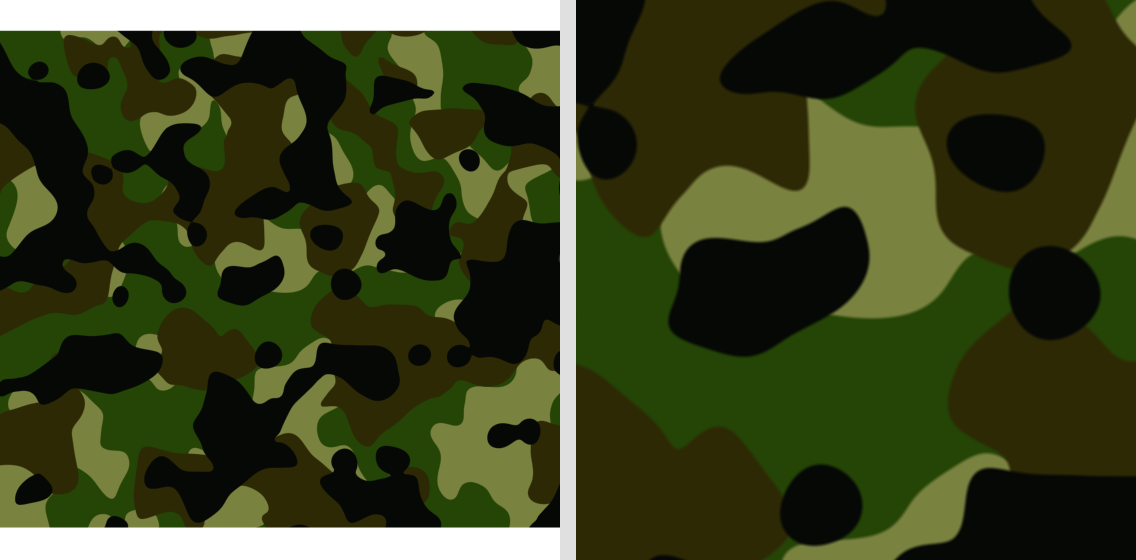
Left, the full canvas; right, a detail of the centre.
This pattern is drawn by a WebGL 2 fragment shader. Its source:

```glsl
#version 300 es
precision highp float;

// Woodland camouflage: khaki ground under green, brown and black patches,
// each cut from two octaves of warped gradient noise at a chosen level.
// Scattered round spots fuse into the black layer; white bands frame the cloth.

uniform vec2 u_resolution;
out vec4 fragColor;

const vec3 WHITE = vec3(1.0);
const vec3 KHAKI = vec3(0.48, 0.51, 0.25);
const vec3 GREEN = vec3(0.14, 0.27, 0.02);
const vec3 BROWN = vec3(0.18, 0.16, 0.02);
const vec3 BLACK = vec3(0.02, 0.03, 0.02);

const float BAND_BOTTOM = 0.058;    // cloth limits, in canvas heights
const float BAND_TOP = 0.945;
const float EDGE = 0.0015;          // half width of the soft edges

const float PATCH_FREQ = 6.3;       // noise cells per canvas height
const float DETAIL_GAIN = 0.45;     // weight of the second octave
const float WARP_FREQ = 11.0;
const float WARP_AMOUNT = 0.016;

const float GREEN_LEVEL = -0.054;   // a higher level gives less cover
const float BROWN_LEVEL = 0.02;
const float BLACK_LEVEL = 0.118;

const float SPOT_CELL = 0.13;       // spacing of the black spots
const float SPOT_CHANCE = 0.36;
const vec2 SPOT_RADIUS = vec2(0.011, 0.030);
const float SPOT_SLOPE = 6.0;       // scales spot distance to noise units
const float SPOT_BLEND = 0.08;

// Integer hash of a cell and a layer seed, three values in 0..1
vec3 hash(vec2 cell, uint seed) {
    uvec3 v = uvec3(uvec2(ivec2(cell)), seed);
    v = v * 1664525u + 1013904223u;
    v.x += v.y * v.z; v.y += v.z * v.x; v.z += v.x * v.y;
    v ^= v >> 16u;
    v.x += v.y * v.z; v.y += v.z * v.x; v.z += v.x * v.y;
    return vec3(v >> 8u) / 16777216.0;
}

float cornerSlope(vec2 cell, vec2 offset, uint seed) {
    vec2 gradient = hash(cell, seed).xy - 0.5;
    return dot(normalize(gradient + 1e-5), offset);
}

float gradientNoise(vec2 p, uint seed) {
    vec2 i = floor(p), f = fract(p), e = vec2(1.0, 0.0);
    vec2 w = f * f * f * (f * (f * 6.0 - 15.0) + 10.0);
    float low = mix(cornerSlope(i, f, seed),
                    cornerSlope(i + e.xy, f - e.xy, seed), w.x);
    float high = mix(cornerSlope(i + e.yx, f - e.yx, seed),
                     cornerSlope(i + e.xx, f - e.xx, seed), w.x);
    return mix(low, high, w.y);
}

vec2 rotate(vec2 p, float angle) {
    float c = cos(angle), s = sin(angle);
    return vec2(c * p.x - s * p.y, s * p.x + c * p.y);
}

// Patch field; each layer and octave is turned to hide the lattice
float patches(vec2 p, uint seed) {
    vec2 q = rotate(p, float(seed) * 0.7) * PATCH_FREQ;
    float detail = gradientNoise(rotate(q, 0.9) * 2.1, seed + 50u);
    return gradientNoise(q, seed) + DETAIL_GAIN * detail;
}

// Signed distance to the nearest scattered spot, positive inside
float spots(vec2 p) {
    vec2 home = floor(p / SPOT_CELL);
    float inside = -SPOT_CELL;
    for (int y = -1; y <= 1; y++) {
        for (int x = -1; x <= 1; x++) {
            vec2 cell = home + vec2(x, y);
            vec3 place = hash(cell, 91u);
            vec2 center = (cell + mix(vec2(0.2), vec2(0.8), place.xy)) * SPOT_CELL;
            float radius = mix(SPOT_RADIUS.x, SPOT_RADIUS.y, place.z);
            float present = step(hash(cell, 92u).x, SPOT_CHANCE);
            float d = mix(-SPOT_CELL, radius - length(p - center), present);
            inside = max(inside, d);
        }
    }
    return inside;
}

float smoothMax(float a, float b, float k) {
    float h = max(k - abs(a - b), 0.0) / k;
    return max(a, b) + h * h * k * 0.25;
}

// Cover of a field above zero, with edges of even width on the canvas
float cover(float field) {
    float slope = length(vec2(dFdx(field), dFdy(field))) * u_resolution.y;
    float softness = max(EDGE, 0.7 / u_resolution.y);
    return smoothstep(-softness, softness, field / max(slope, 1e-4));
}

void main() {
    vec2 p = gl_FragCoord.xy / u_resolution.y;
    vec2 warp = vec2(gradientNoise(p * WARP_FREQ, 71u),
                     gradientNoise(p * WARP_FREQ, 72u));
    vec2 q = p + WARP_AMOUNT * warp;

    // Layers from the ground up
    float black = smoothMax(patches(q, 3u) - BLACK_LEVEL,
                            spots(q) * SPOT_SLOPE, SPOT_BLEND);
    vec3 color = mix(KHAKI, GREEN, cover(patches(q, 1u) - GREEN_LEVEL));
    color = mix(color, BROWN, cover(patches(q, 2u) - BROWN_LEVEL));
    color = mix(color, BLACK, cover(black));

    // White bands above and below
    float cloth = cover(min(p.y - BAND_BOTTOM, BAND_TOP - p.y));
    fragColor = vec4(mix(WHITE, color, cloth), 1.0);
}
```
